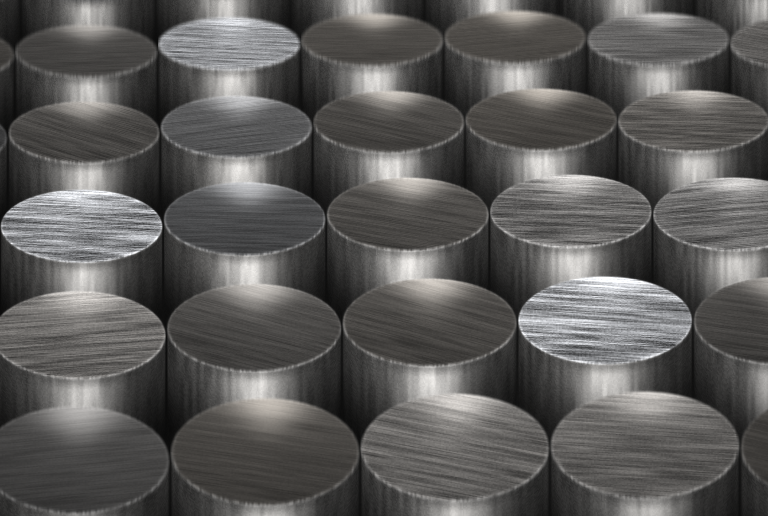
Write a Shadertoy shader that draws this pattern.

```glsl
// Rows of sawn steel cylinders receding in perspective under a soft overhead light.

const float ROW_COUNT = 7.0;
const float FOCUS_ROW = 1.7;
const float NEAR_PITCH = 0.368;               // spacing of the nearest row
const vec2 VANISHING = vec2(0.232, 3.326);

float hash(vec2 p) {
    vec3 a = fract(p.xyx * vec3(0.1031, 0.1030, 0.0973));
    a += dot(a, a.yzx + 33.33);
    return fract((a.x + a.y) * a.z);
}

float noise(vec2 p) {
    vec2 i = floor(p), f = fract(p);
    f = f * f * (3.0 - 2.0 * f);
    return mix(mix(hash(i), hash(i + vec2(1, 0)), f.x),
               mix(hash(i + vec2(0, 1)), hash(i + vec2(1, 1)), f.x), f.y);
}

float bell(float x, float width) {
    return exp(-x * x / (width * width));
}

// Approximate signed distance to an axis-aligned ellipse
float ellipseDistance(vec2 p, vec2 radius) {
    float k = length(p / radius);
    return k * (k - 1.0) / max(length(p / (radius * radius)), 1e-4);
}

// Coarseness of the saw cut: a few bright tops scattered over the grid
float sawnAmount(vec2 cell) {
    float order = mod(cell.y - 2.0 * cell.x, 7.0);
    float dullRow = min(1.0, 0.25 + abs(cell.y - 3.0));
    return max(0.0, 1.0 - 0.6 * abs(order - 2.0)) * dullRow;
}

// Cut face; q spans the unit disc
vec3 topColor(vec2 q, vec2 cell, float defocus) {
    float seed = hash(cell + 17.0);
    float sawn = sawnAmount(cell);
    float angle = mix(mix(-0.75, 0.45, seed), -0.12, sawn);
    vec2 along = vec2(cos(angle), sin(angle));
    vec2 cut = vec2(dot(q, along), dot(q, vec2(-along.y, along.x)));
    float offset = seed * 90.0 + 40.0;

    float coarse = noise(vec2(cut.x * 1.8, cut.y * 15.0) + offset) - 0.5;
    float fine = noise(vec2(cut.x * 3.0, cut.y * 48.0) + offset) - 0.5;
    float scratches = (coarse + 0.8 * fine) * mix(0.07, 0.42, sawn);
    float speckle = (noise(q * vec2(60.0, 45.0) + offset) - 0.5) * mix(0.03, 0.16, sawn);

    float base = mix(0.25 + 0.06 * seed, 0.58, sawn) + 0.035 * q.y;
    float fanWidth = 0.24 + 0.22 * smoothstep(0.2, 1.0, q.y);
    float glint = bell(q.x - 0.04, fanWidth) * bell(q.y - 0.95, 0.5);
    float tone = base + (scratches + speckle) / (1.0 + 0.15 * defocus)
               + glint * mix(0.44, 0.25, sawn);
    vec3 tint = mix(vec3(1.04, 1.0, 0.95), vec3(0.99, 1.0, 1.02), max(sawn, hash(cell + 5.0)));
    return tone * tint;
}

// Curved wall; x in -1..1 across, drop is the depth below the rim
vec3 sideColor(float x, float drop, vec2 cell) {
    float offset = hash(cell + 3.0) * 80.0 + 20.0;
    float streak = noise(vec2(x * 22.0 + offset, drop * 4.0)) - 0.5;
    float grain = noise(vec2(x * 70.0 + offset, drop * 130.0)) - 0.5;
    float wall = mix(0.23, 0.06, smoothstep(0.0, 0.55, drop));
    wall *= 0.75 + 0.3 * bell(x + 0.6, 0.35) + 0.25 * bell(x, 0.6);
    float shine = bell(x - 0.03, 0.37) * bell(drop - 0.1, 0.26)
                * (0.6 + 0.4 * smoothstep(0.0, 0.07, drop));
    float tone = wall * (1.0 + 0.35 * streak + 0.25 * grain) + shine * (0.62 + 0.14 * streak);
    return tone * vec3(1.01, 1.0, 0.985);
}

// Paints one row over everything behind it
vec3 paintRow(vec3 behind, vec2 p, float row, float pixel) {
    float pitch = NEAR_PITCH / (1.0 + 0.082 * row);
    float column = round((p.x - VANISHING.x) / pitch + 0.234);
    vec2 cell = vec2(column, row);

    // Slightly bowed rows with small placement errors
    float bow = 0.01 * min((column - 3.0) * (column - 3.0), 12.0) - 0.04;
    float shift = 0.016 * (hash(cell + 41.0) - 0.5);
    vec2 center = vec2(VANISHING.x + pitch * (column - 0.234),
                       VANISHING.y - pitch * (8.7 + bow + shift));
    float squash = 0.57 * pow(pitch / NEAR_PITCH, 1.5);
    vec2 radius = 0.494 * pitch * vec2(1.0, squash);
    vec2 local = p - center;
    vec2 q = local / radius;

    float defocus = (row - FOCUS_ROW) * (row - FOCUS_ROW);
    float blur = pixel + 0.0007 * defocus;

    float rimY = -radius.y * sqrt(max(0.0, 1.0 - q.x * q.x));
    float drop = max(0.0, (rimY - local.y) / pitch);
    float wallMask = smoothstep(-blur, blur, radius.x - abs(local.x)) * step(local.y, 0.0);
    vec3 color = mix(behind, sideColor(q.x, drop, cell), wallMask);

    float d = ellipseDistance(local, radius);
    color = mix(color, topColor(q, cell, defocus), smoothstep(blur, -blur, d));

    // Worn, sparkling rim, strongest at the front
    float rimWidth = 0.0018 + 0.6 * blur;
    float wear = noise(vec2(q.x * 45.0 + column * 13.0 + 200.0, row * 7.0));
    float front = mix(0.07, 0.24, smoothstep(0.3, -0.5, q.y));
    return color + bell(d + 0.001, rimWidth) * front * (0.35 + wear) / (1.0 + 0.12 * defocus);
}

void mainImage(out vec4 fragColor, in vec2 fragCoord) {
    vec2 p = fragCoord / iResolution.y;
    vec3 color = vec3(0.045);
    for (float row = ROW_COUNT - 1.0; row >= 0.0; row--) {
        color = paintRow(color, p, row, 1.0 / iResolution.y);
    }
    vec2 v = fragCoord / iResolution.xy - vec2(0.53, 0.55);
    color *= 1.06 - 0.5 * dot(v, v);
    fragColor = vec4(clamp(color, 0.0, 1.0), 1.0);
}
```
